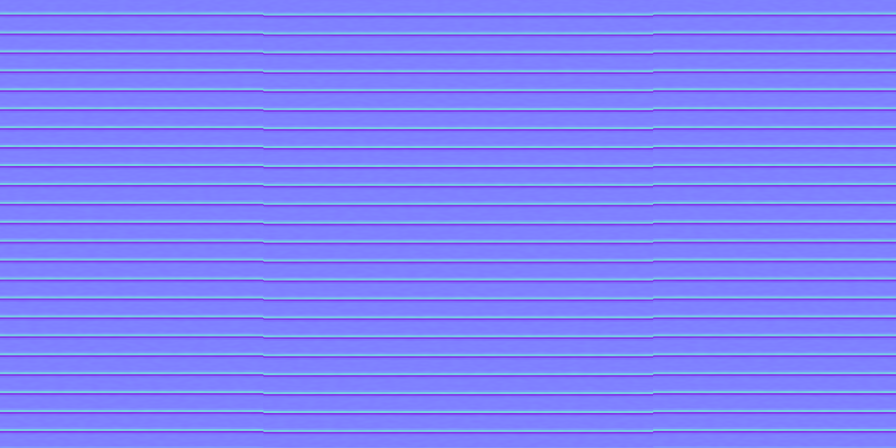
A Shadertoy shader for this texture map:

```glsl
#define ROWS 23.67          // boards over the canvas height
#define FIRST_GAP 0.865     // first gap below the top edge, in boards
#define SEAMS vec2(0.294, 0.729)
#define SEAM_SHIFT 0.05     // vertical offset of the outer boards
#define BASE_SLOPE 0.006
#define SHOULDER_SLOPE 0.07
#define LIP_SLOPE 0.30
#define GAP_SLOPE -0.28
#define FALLOFF_SLOPE -0.05
#define GRAIN 0.022
#define WEAR 0.08           // variation of edge strength along a board

float hash(vec2 p) {
    return fract(sin(dot(p, vec2(127.1, 311.7))) * 43758.55);
}

vec2 gradientAt(vec2 cell) {
    float angle = 6.2832 * hash(cell);
    return vec2(cos(angle), sin(angle));
}

float gradientNoise(vec2 p) {
    vec2 i = floor(p), f = fract(p);
    vec2 u = f * f * f * (f * (f * 6.0 - 15.0) + 10.0);
    vec2 e = vec2(0.0, 1.0);
    float a = dot(gradientAt(i), f);
    float b = dot(gradientAt(i + e.yx), f - e.yx);
    float c = dot(gradientAt(i + e.xy), f - e.xy);
    float d = dot(gradientAt(i + e.yy), f - e.yy);
    return mix(mix(a, b, u.x), mix(c, d, u.x), u.y);
}

// Box-filtered coverage of the interval [lo, hi]
float band(float d, float lo, float hi, float px) {
    return clamp((d - lo) / px + 0.5, 0.0, 1.0)
         - clamp((d - hi) / px + 0.5, 0.0, 1.0);
}

// Tangent-space normal colour for a sideways and an upward slope
vec3 encodeNormal(float side, float slope) {
    vec2 n = 2.0 * vec2(side, slope);
    return 0.5 + 0.5 * vec3(n, sqrt(max(0.0, 1.0 - dot(n, n))));
}

void mainImage(out vec4 fragColor, in vec2 fragCoord) {
    vec2 uv = fragCoord / iResolution.xy;
    float px = ROWS / iResolution.y;

    // Board coordinates, with the middle section slightly lower
    vec2 past = clamp((uv.x - SEAMS) * iResolution.x + 0.5, 0.0, 1.0);
    float middle = past.x - past.y;
    float section = floor(past.x + 0.5) + floor(past.y + 0.5);
    float y = (1.0 - uv.y) * ROWS - FIRST_GAP + SEAM_SHIFT * (1.0 - middle);
    float row = floor(y + 0.5);
    float d = y - row;          // signed distance below the nearest gap
    float x = uv.x * iResolution.x / iResolution.y;

    // Short, fine wood grain, offset per board
    float shift = 17.0 * hash(vec2(floor(y) + 31.0 * section, 4.0));
    vec2 grainPos = vec2(x * 38.0 + shift, y * 5.3);
    float grain = gradientNoise(grainPos)
                + 0.6 * gradientNoise(grainPos * vec2(1.7, 1.6) + 19.0);

    // Edge profile, blended in colour so every gap keeps the same mean
    vec3 flatColor = encodeNormal(0.0, BASE_SLOPE);
    vec3 shoulder = encodeNormal(0.0, SHOULDER_SLOPE) - flatColor;
    vec3 lip = encodeNormal(-0.03, LIP_SLOPE) - flatColor;
    vec3 gap = encodeNormal(0.01, GAP_SLOPE) - flatColor;
    vec3 falloff = encodeNormal(0.0, FALLOFF_SLOPE) - flatColor;
    vec3 profile = shoulder * band(d, -0.24, -0.15, px)
                 + lip * band(d, -0.15, -0.045, px)
                 + gap * band(d, -0.045, 0.045, px)
                 + falloff * band(d, 0.045, 0.14, px);

    float edge = 1.0 + WEAR * gradientNoise(vec2(x * 30.0, row * 3.7));
    vec3 color = flatColor + edge * profile;
    color.rg += GRAIN * grain * vec2(0.15, 1.0);
    fragColor = vec4(color, 1.0);
}
```
